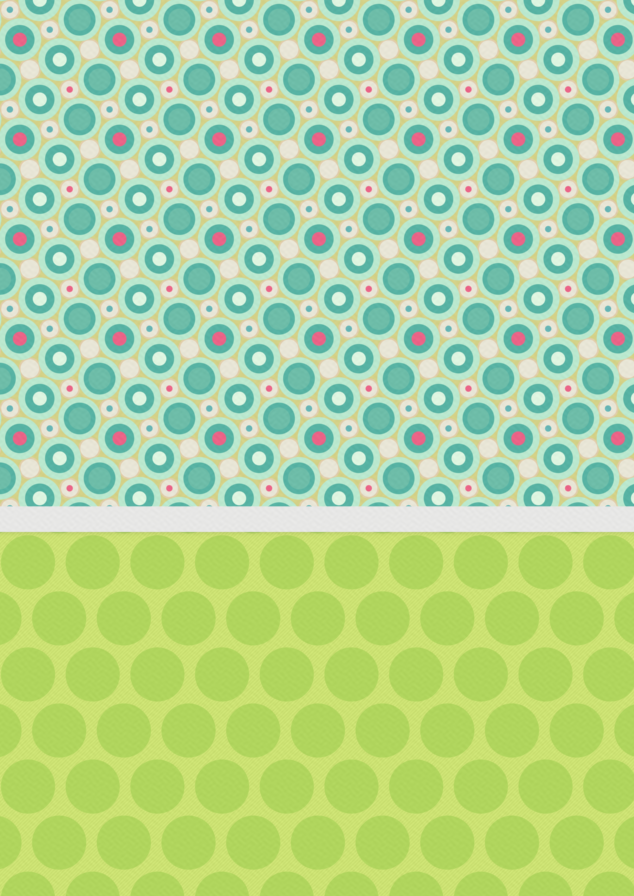
This pattern is drawn by a WebGL 2 fragment shader. Its source:

```glsl
#version 300 es
precision highp float;
// Two printed papers divided by a pale band: ringed dots above, green polka dots below.
// The rings sit on a tilted square lattice whose five dot kinds repeat in a square tile;
// the polka dots use staggered rows, and layered sines give the paper grain.

uniform vec2 u_resolution;
out vec4 outColor;

// Layout: the canvas is 768 units high, measured down from the top
const float HEIGHT = 768.0;
const float BAND_TOP = 434.0;
const float BAND_BOTTOM = 456.0;
const float SOFTNESS = 0.8;

// Ringed dots
const vec2 RING_ORIGIN = vec2(17.0, 34.0);
const float RING_UNIT = 17.09;
const float HALO_RADIUS = 18.3;
const float DISC_RADIUS = 12.6;
const float PLAIN_RADIUS = 13.6;
const float CORE_RADIUS = 6.0;
const float GAP_RADIUS = 8.0;

// Polka dots
const vec2 POLKA_ORIGIN = vec2(24.0, 482.0);
const vec2 POLKA_STEP = vec2(55.45, 48.05);
const float POLKA_SHIFT = 26.7;
const float POLKA_RADIUS = 23.2;

// Colours
const vec3 TAN = vec3(0.83, 0.82, 0.53);
const vec3 BLUSH = vec3(0.88, 0.80, 0.66);
const vec3 MINT = vec3(0.73, 0.91, 0.81);
const vec3 TEAL = vec3(0.34, 0.70, 0.64);
const vec3 SOFT_TEAL = vec3(0.43, 0.74, 0.66);
const vec3 CREAM = vec3(0.91, 0.90, 0.84);
const vec3 PALE_MINT = vec3(0.87, 0.96, 0.88);
const vec3 PINK = vec3(0.92, 0.39, 0.53);
const vec3 BLUE = vec3(0.40, 0.71, 0.71);
const vec3 BAND = vec3(0.905, 0.905, 0.90);
const vec3 LIME = vec3(0.80, 0.885, 0.45);
const vec3 LEAF = vec3(0.69, 0.835, 0.365);

float edgeWidth;

// Coverage of the region where the signed distance is negative
float cover(float dist) {
    return 1.0 - smoothstep(-edgeWidth, edgeWidth, dist);
}

float grain(vec2 p) {
    float g = sin(p.x * 1.13 + 2.0 * sin(p.y * 0.71));
    g += sin(p.y * 1.37 + 2.0 * sin(p.x * 0.59));
    g += sin(dot(p, vec2(0.83, -0.97)) + sin(p.x * 0.31));
    return g / 3.0;
}

// Residue modulo five of a lattice node's column, which selects its kind
float nodeKind(vec2 node) {
    return mod(2.0 * node.x - node.y + 0.5, 5.0);
}

vec3 ringPaper(vec2 p) {
    vec2 g = (p - RING_ORIGIN) / RING_UNIT;
    vec2 q = vec2(dot(g, vec2(2.0, 1.0)), dot(g, vec2(-1.0, 2.0))) / 5.0;
    float spacing = RING_UNIT * sqrt(5.0);
    vec3 color = TAN;

    // Small dots in the gaps: blank, pink or blue
    vec2 cell = floor(q);
    float gap = length(q - cell - 0.5) * spacing;
    float kind = floor(nodeKind(cell));
    bool blank = kind == 0.0 || kind == 3.0;
    float gapRadius = blank ? GAP_RADIUS : GAP_RADIUS - 0.6;
    color = mix(color, BLUSH, cover(gap - gapRadius - 1.5));
    color = mix(color, CREAM, cover(gap - gapRadius));
    if (!blank) color = mix(color, kind == 2.0 ? PINK : BLUE, cover(gap - 2.7));

    // Large ringed dots: pink core, pale core or plain
    vec2 node = round(q);
    float d = length(q - node) * spacing;
    kind = floor(nodeKind(node));
    bool plain = kind > 2.0;
    color = mix(color, MINT, cover(d - HALO_RADIUS));
    color = mix(color, TEAL, cover(d - (plain ? PLAIN_RADIUS : DISC_RADIUS)));
    vec3 core = plain ? SOFT_TEAL : (kind == 0.0 ? PINK : PALE_MINT);
    color = mix(color, core, cover(d - (plain ? 9.5 : CORE_RADIUS)));
    return color;
}

vec3 polkaPaper(vec2 p) {
    vec2 g = p - POLKA_ORIGIN;
    float row = round(g.y / POLKA_STEP.y);
    g.x -= POLKA_SHIFT * mod(row, 2.0);
    vec2 local = g - POLKA_STEP * vec2(round(g.x / POLKA_STEP.x), row);
    float hatch = sin((p.x + p.y) * 2.1);
    vec3 ground = LIME + 0.012 * hatch;
    return mix(ground, LEAF, cover(length(local) - POLKA_RADIUS));
}

void main() {
    float scale = HEIGHT / u_resolution.y;
    vec2 p = vec2(gl_FragCoord.x, u_resolution.y - gl_FragCoord.y) * scale;
    edgeWidth = max(SOFTNESS, 0.75 * scale);

    // Stack the papers and the band, with a faint shadow under the band
    vec3 lower = polkaPaper(p);
    lower *= 1.0 - 0.10 * exp(-max(p.y - BAND_BOTTOM, 0.0) / 1.8);
    vec3 color = mix(lower, BAND, cover(p.y - BAND_BOTTOM));
    color = mix(color, ringPaper(p), cover(p.y - BAND_TOP));
    color += 0.012 * grain(p);
    outColor = vec4(clamp(color, 0.0, 1.0), 1.0);
}
```
